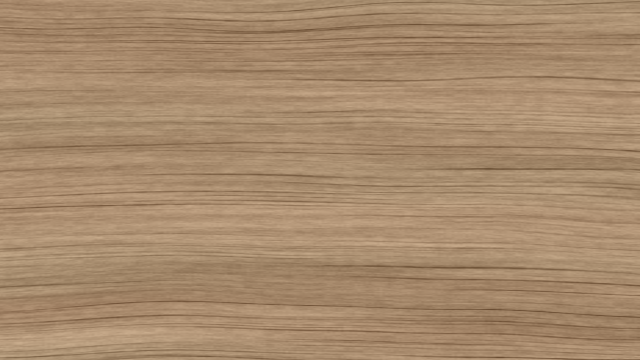
A WebGL 2 fragment shader for this texture:

```glsl
#version 300 es
precision highp float;
// Straight-grained brown wood veneer with the grain running left to right.
// Stretched noise gives tonal bands and fibres; jittered rows of thin,
// fading strokes give the dark growth lines, all bent by one gentle warp.

uniform vec2 u_resolution;
out vec4 fragColor;

float hash(vec2 p) {
    vec3 q = fract(vec3(p.xyx) * 0.1031);
    q += dot(q, q.yzx + 33.33);
    return fract((q.x + q.y) * q.z);
}

float noise(vec2 p) {
    vec2 i = floor(p);
    vec2 f = fract(p);
    f = f * f * (3.0 - 2.0 * f);
    float low = mix(hash(i), hash(i + vec2(1, 0)), f.x);
    float high = mix(hash(i + vec2(0, 1)), hash(i + vec2(1, 1)), f.x);
    return mix(low, high, f.y);
}

// Noise centred on zero
float grain(vec2 p, vec2 frequency, float seed) {
    return noise(p * frequency + vec2(seed * 17.3, seed * 41.7)) - 0.5;
}

// Thin dark strokes, one per row, broken and faded along their length
float growthLines(vec2 p, float rows, float seed, float pixel) {
    float y = p.y * rows;
    float row = floor(y);
    float key = row + seed * 131.0;
    float centre = 0.3 + 0.4 * hash(vec2(key, seed + 3.0));
    centre += 0.3 * (noise(vec2(p.x * 2.6 + seed, key * 3.0)) - 0.5);
    float offset = abs(fract(y) - centre) / rows;
    float width = 0.0012 + 0.0016 * hash(vec2(key, seed + 8.0));
    float stroke = 1.0 - smoothstep(0.0, width + 0.6 * pixel, offset);
    float presence = noise(vec2(p.x * 1.7 + hash(vec2(key, 5.0)) * 30.0, key * 5.0));
    float flecks = 0.65 + 0.35 * noise(vec2(p.x * 28.0, key * 7.0));
    return stroke * smoothstep(0.3, 0.85, presence) * flecks;
}

void main() {
    vec2 p = gl_FragCoord.xy / u_resolution.y;
    float pixel = 1.0 / u_resolution.y;

    // Gentle bend of the grain
    vec2 g = p + vec2(0.0, 1.0);
    g.y += 0.055 * grain(p, vec2(1.3, 2.2), 1.0);
    g.y += 0.012 * grain(p, vec2(3.2, 7.0), 2.0);

    // Tonal bands, from broad to narrow
    float tone = 0.045 * grain(g, vec2(0.7, 9.0), 3.0);
    tone += 0.075 * grain(g, vec2(0.9, 27.0), 4.0);
    tone += 0.070 * grain(g, vec2(1.8, 68.0), 5.0);
    tone += 0.060 * grain(g, vec2(4.0, 140.0), 6.0);

    // Short fibres and pores
    tone += 0.065 * grain(g, vec2(36.0, 270.0), 7.0);
    tone += 0.035 * grain(g, vec2(130.0, 290.0), 8.0);

    // Growth lines crowd together in some bands
    float crowding = smoothstep(0.25, 0.75, 0.5 + grain(g, vec2(0.8, 13.0), 9.0));
    float lines = 0.19 * growthLines(g, 34.0, 1.0, pixel);
    lines += 0.14 * growthLines(g, 57.0, 2.0, pixel) * (0.4 + 0.6 * crowding);
    lines += 0.10 * growthLines(g, 91.0, 3.0, pixel) * crowding;
    tone -= min(lines, 0.25);

    // Slight drift between reddish and yellowish wood
    float warmth = grain(g, vec2(0.8, 15.0), 10.0);
    vec3 wood = vec3(0.677, 0.566, 0.447) + tone * vec3(1.0, 1.0, 0.95);
    wood += warmth * vec3(0.012, -0.012, -0.008);
    fragColor = vec4(clamp(wood, 0.0, 1.0), 1.0);
}
```
